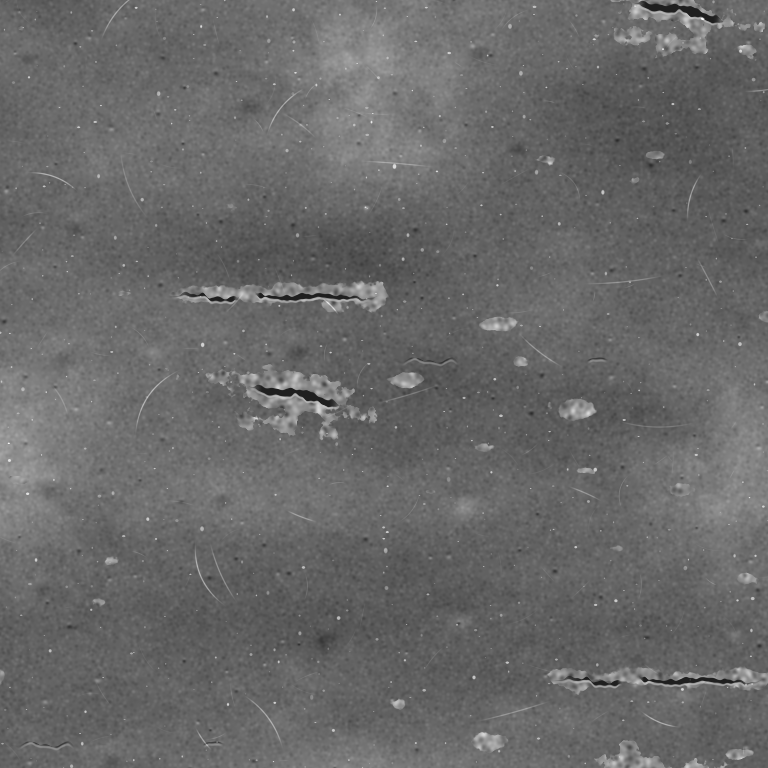
Give the GLSL for this texture, as a WebGL 2 fragment shader.

```glsl
#version 300 es
precision highp float;

#define BASE_GREY 0.396
#define TONE_DEPTH 0.05
#define GRAIN_DEPTH 0.045
#define HAZE_DEPTH 0.13
#define WEAR_GREY 0.58
#define WEAR_GRAIN 0.22
#define CRACK_GREY 0.12
#define PATCH_DENSITY 0.45
#define SCRATCH_DENSITY 0.5
#define SPECK_DENSITY 0.34

uniform vec2 u_resolution;
out vec4 fragColor;

vec3 hash3(vec2 cell, float seed) {
    uvec3 v = uvec3(ivec3(vec3(cell, seed))) * 1664525u + 1013904223u;
    v.x += v.y * v.z; v.y += v.z * v.x; v.z += v.x * v.y;
    v ^= v >> 16u;
    v.x += v.y * v.z; v.y += v.z * v.x; v.z += v.x * v.y;
    return vec3(v >> 8u) / 16777216.0;
}

// Cellular noise: signed soft kernels around one random point per cell
float blobs(vec2 p, float seed) {
    float sum = 0.0;
    for (int i = 0; i < 9; i++) {
        vec2 cell = floor(p) + vec2(i % 3, i / 3) - 1.0;
        vec3 h = hash3(cell, seed);
        vec2 d = p - cell - h.xy;
        float w = max(0.0, 1.0 - dot(d, d));
        sum += (2.0 * h.z - 1.0) * w * w * w;
    }
    return sum;
}

float fractal(vec2 p, float seed) {
    float sum = 0.0, gain = 1.0;
    for (int i = 0; i < 4; i++) {
        sum += gain * blobs(p, seed + float(i));
        p *= 2.1;
        gain *= 0.55;
    }
    return sum;
}

// Offset to the nearest point of a half-drop lattice
vec2 halfDrop(vec2 p) {
    vec2 a = fract(p + 0.5) - 0.5, b = fract(p) - 0.5;
    return dot(a, a) < dot(b, b) ? a : b;
}

float ellipse(vec2 p, vec2 r) {
    return (length(p / r) - 1.0) * min(r.x, r.y);
}

// Distance to scattered small worn patches
float patches(vec2 p, float freq) {
    vec2 g = p * freq;
    float d = 1.0;
    for (int i = 0; i < 9; i++) {
        vec2 cell = floor(g) + vec2(i % 3, i / 3) - 1.0;
        vec3 h = hash3(cell, 20.0), k = hash3(cell, 21.0);
        if (k.x > PATCH_DENSITY) continue;
        vec2 o = (g - cell - h.xy) * vec2(0.75, 1.1 + k.y);
        d = min(d, length(o) - mix(0.04, 0.14, h.z * h.z));
    }
    return d / freq;
}

// Relief of round dents, lit from above
float dents(vec2 p, float freq, float size, float density, float seed) {
    vec2 g = p * freq;
    float relief = 0.0;
    for (int i = 0; i < 9; i++) {
        vec2 cell = floor(g) + vec2(i % 3, i / 3) - 1.0;
        vec3 h = hash3(cell, seed), k = hash3(cell, seed + 1.0);
        vec2 o = (g - cell - h.xy) / (size * mix(0.5, 1.0, h.z));
        float side = k.y < 0.6 ? 1.0 : -1.0;
        relief += step(k.x, density) * side * (o.y - 0.35) * exp(-dot(o, o));
    }
    return relief;
}

// Thin, slightly bowed strokes in random directions
float scratches(vec2 p, float freq, float density, float width, float seed) {
    vec2 g = p * freq;
    float ink = 0.0, px = 0.7 / u_resolution.y;
    for (int i = 0; i < 9; i++) {
        vec2 cell = floor(g) + vec2(i % 3, i / 3) - 1.0;
        vec3 h = hash3(cell, seed), k = hash3(cell, seed + 1.0);
        if (k.x > density) continue;
        float angle = 6.2832 * h.z, reach = mix(0.1, 0.4, k.y);
        vec2 o = mat2(cos(angle), sin(angle), -sin(angle), cos(angle)) * (g - cell - h.xy);
        float across = abs(o.y + (k.z - 0.5) * o.x * o.x * 2.0) / freq;
        float taper = 1.0 - smoothstep(0.3, 1.0, abs(o.x) / reach);
        ink = max(ink, taper * mix(0.3, 1.0, k.z * k.z) * (1.0 - smoothstep(width - px, width + px, across)));
    }
    return ink;
}

float specks(vec2 p, float freq) {
    vec2 g = p * freq;
    float ink = 0.0, px = 0.7 / u_resolution.y;
    for (int i = 0; i < 9; i++) {
        vec2 cell = floor(g) + vec2(i % 3, i / 3) - 1.0;
        vec3 h = hash3(cell, 50.0), k = hash3(cell, 51.0);
        float r = mix(0.0007, 0.0024, k.y * k.y * k.y);
        float d = length((g - cell - h.xy) * vec2(1.0, 0.7 + k.z)) / freq;
        ink = max(ink, step(k.x, SPECK_DENSITY) * mix(0.3, 1.0, h.z) * (1.0 - smoothstep(r - px, r + px, d)));
    }
    return ink;
}

// Ragged horizontal crack: x is the dark gap, y its bright lower lip
vec2 crack(vec2 q, float reach, float width, float seed) {
    float px = 0.7 / u_resolution.y;
    float y = q.y - 0.002 * sin(q.x * 75.0 + seed) - 0.004 * blobs(vec2(q.x * 95.0, 0.5), seed);
    float taper = 1.0 - smoothstep(0.65, 1.0, abs(q.x) / reach);
    float w = width * taper * (0.8 + 0.8 * blobs(q * vec2(130.0, 40.0), seed + 1.0));
    float gap = 1.0 - smoothstep(w - px, w + px, abs(y));
    float lip = 1.0 - smoothstep(0.0, 0.0025, abs(y + w + 0.002));
    return vec2(gap, lip) * taper;
}

void main() {
    vec2 p = gl_FragCoord.xy / u_resolution.y;

    // Smeared tone and fine grain
    float mottle = fractal(p * 24.0, 5.0);
    float grey = BASE_GREY + TONE_DEPTH * fractal(p * vec2(2.5, 7.0), 1.0) + 0.014 * mottle;
    grey += GRAIN_DEPTH * blobs(p * 230.0, 9.0);

    // Pale haze
    vec2 haze = halfDrop(p - vec2(0.48, 0.88)) * vec2(9.0, 8.0);
    grey += HAZE_DEPTH * exp(-dot(haze, haze)) * (1.0 + 0.35 * mottle);

    // Dents and pits
    grey += 0.13 * dents(p, 7.0, 0.12, 0.4, 30.0) + 0.24 * dents(p, 19.0, 0.07, 0.4, 32.0);

    // Worn patches: a long strip, a broad scar and small scattered ones
    vec2 strip = halfDrop(p - vec2(0.356, 0.613));
    vec2 scar = halfDrop(p - vec2(0.365, 0.49));
    scar.y += 0.2 * scar.x;
    float stripWidth = 0.008 + 0.008 * smoothstep(0.07, 0.13, strip.x);
    float stripEdge = length(vec2(max(abs(strip.x) - 0.13, 0.0), strip.y - 0.004)) - stripWidth;
    float scarEdge = min(ellipse(scar, vec2(0.085, 0.022)), ellipse(scar + vec2(0.0, 0.042), vec2(0.05, 0.01)));
    float ragged = 0.007 * fractal(p * 36.0, 12.0);
    float edge = min(min(stripEdge, patches(p, 7.0)) + ragged, scarEdge + 2.2 * ragged);
    float wear = 1.0 - smoothstep(-0.0015, 0.0015, edge);
    float flakes = blobs(p * 150.0, 16.0) + 0.5 * blobs(p * 75.0, 17.0);
    grey = mix(grey, WEAR_GREY + WEAR_GRAIN * flakes, wear * 0.85);

    // Cracks through the strip and scar, and a faint broken seam
    vec2 seam = halfDrop(p - vec2(0.66, 0.53));
    vec2 splits = crack(strip, 0.145, 0.0028, 60.0) * smoothstep(0.01, 0.018, abs(strip.x + 0.035));
    splits = max(splits, crack(scar - vec2(0.02, 0.0), 0.065, 0.0052, 64.0));
    splits = max(splits, crack(seam, 0.18, 0.0013, 68.0) * smoothstep(-0.1, 0.4, blobs(seam * 30.0, 70.0)) * 0.6);
    grey = mix(grey, 0.78, splits.y * 0.65);
    grey = mix(grey, CRACK_GREY, splits.x);

    // Scratches, hairs and dust
    grey += 0.33 * scratches(p, 7.0, SCRATCH_DENSITY, 0.0008, 40.0);
    grey += 0.12 * scratches(p, 15.0, SCRATCH_DENSITY, 0.0005, 42.0);
    grey += 0.42 * specks(p, 46.0);

    fragColor = vec4(vec3(clamp(grey, 0.0, 1.0)), 1.0);
}
```
